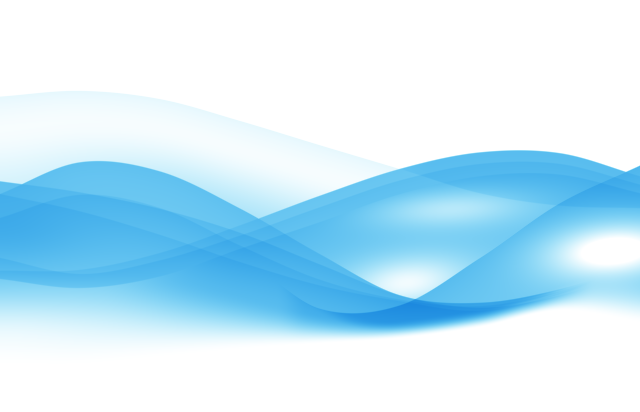
Give the GLSL for this background, as a Shadertoy shader.

```glsl
// Translucent blue waves crossing a white field. Smooth spline curves bound
// the sheets; each sheet adds ink density, soft glows thin it, and the total
// is turned into colour by exponential absorption.
#define INK vec3(1.51, 0.43, 0.094)
#define BODY_DENSITY 0.50
#define VEIL_DENSITY 0.30
#define EDGE_DENSITY 0.13
#define BOWL_DENSITY 0.30
#define EDGE_FALLOFF 0.11

// Smooth curve through nine evenly spaced depths, measured from the top.
float spline(float x, float k[9]) {
    float t = clamp(x, 0.0, 0.9999) * 8.0;
    int i = int(t);
    float f = t - float(i);
    float b = k[i], c = k[i + 1];
    float a = i > 0 ? k[max(i - 1, 0)] : 2.0 * b - c;
    float e = i < 7 ? k[min(i + 2, 8)] : 2.0 * c - b;
    return b + 0.5 * f * (c - a + f * (2.0 * a - 5.0 * b + 4.0 * c - e
        + f * (3.0 * (b - c) + e - a)));
}

// Antialiased mask, one where the depth lies under the curve.
float below(float depth, float curve) {
    float soft = 0.9 / iResolution.y;
    return smoothstep(-soft, soft, depth - curve);
}

// Ink that is strongest at a curve and thins out beneath it.
float sheet(float depth, float curve, float falloff) {
    return below(depth, curve) * exp(-max(depth - curve, 0.0) / falloff);
}

// Soft elliptical spot, with slope tilting its long axis.
float glow(vec2 p, vec2 centre, vec2 radius, float slope) {
    vec2 q = p - centre;
    q.y -= slope * q.x;
    q /= radius;
    return exp(-dot(q, q));
}

void mainImage(out vec4 fragColor, in vec2 fragCoord) {
    vec2 p = fragCoord / iResolution.xy;
    p.y = 1.0 - p.y;
    float x = p.x, d = p.y;

    // Curves of the veil, left humps, falling lines and rising ribbons
    float veilTop = spline(x, float[9](.234, .220, .240, .293, .352, .410, .469, .499, .505));
    float hump = spline(x, float[9](.471, .394, .416, .506, .617, .717, .735, .702, .640));
    float innerHump = spline(x, float[9](.529, .473, .505, .596, .679, .727, .743, .707, .636));
    float fallHigh = spline(x, float[9](.440, .467, .507, .565, .642, .717, .747, .717, .650));
    float fallLow = spline(x, float[9](.471, .513, .570, .636, .693, .731, .754, .711, .630));
    float riseHigh = spline(x, float[9](.657, .655, .614, .547, .475, .410, .370, .372, .428));
    float riseMid = spline(x, float[9](.626, .665, .632, .572, .503, .438, .398, .398, .448));
    float riseLow = spline(x, float[9](.677, .699, .671, .604, .539, .471, .428, .424, .469));

    // Curves of the right swell, the bowl and the lower fade
    float swell = spline(x, float[9](.600, .600, .600, .626, .749, .741, .626, .493, .402));
    float bowl = spline(x, float[9](.450, .480, .520, .606, .764, .818, .792, .711, .606));
    float floorLine = spline(x, float[9](.890, .890, .870, .850, .835, .822, .795, .755, .785));

    float top = min(min(hump, fallHigh), min(riseHigh, swell));
    float body = below(d, top);
    float underSwell = below(d, swell) * smoothstep(0.43, 0.48, x);
    float tip = 1.0 - smoothstep(0.84, 0.93, x);

    // Body ink with the darkened edge of every sheet
    float ink = BODY_DENSITY;
    float edges = 1.2 * sheet(d, hump, EDGE_FALLOFF) * tip
        + 0.8 * sheet(d, innerHump, EDGE_FALLOFF) * tip
        + 1.1 * sheet(d, fallHigh, EDGE_FALLOFF) * tip
        + 0.8 * sheet(d, fallLow, EDGE_FALLOFF) * tip
        + 0.8 * sheet(d, riseHigh, EDGE_FALLOFF)
        + 0.8 * sheet(d, riseMid, EDGE_FALLOFF)
        + mix(-1.5, 0.9, smoothstep(0.15, 0.4, x)) * sheet(d, riseLow, EDGE_FALLOFF)
        + 1.4 * underSwell * sheet(d, swell, EDGE_FALLOFF);
    ink += EDGE_DENSITY * edges;
    ink += 0.10 * smoothstep(0.58, 0.68, x) * (1.0 - below(d, veilTop));

    // Shade on the far left and light passing through the sheets
    ink += 0.18 * glow(p, vec2(0.02, 0.57), vec2(0.13, 0.08), 0.0);
    ink -= 0.32 * glow(p, vec2(0.0, 0.82), vec2(0.24, 0.10), 0.0);
    float overSwell = (1.0 - underSwell) * below(d, riseLow);
    ink -= overSwell * 0.42 * glow(p, vec2(0.70, 0.505), vec2(0.14, 0.05), -0.08);
    ink -= overSwell * (1.0 - below(d, hump))
        * 0.50 * glow(p, vec2(0.635, 0.685), vec2(0.11, 0.07), -0.15);
    ink -= underSwell * 0.72 * glow(p, vec2(0.96, 0.605), vec2(0.12, 0.075), -0.12);

    // Bowl at the lower centre, softened along its rim
    float bowlMask = smoothstep(0.0, 0.035, bowl - d) * below(d, max(hump, swell));
    ink += BOWL_DENSITY * bowlMask * smoothstep(0.44, 0.55, x) * tip;

    // Lower edge dissolves widely at the sides, tightly under the bowl
    float fadeWidth = mix(0.24, 0.045, smoothstep(0.1, 0.62, x))
        + 0.08 * smoothstep(0.82, 1.0, x);
    ink = max(ink, 0.0) * body * smoothstep(0.0, fadeWidth, floorLine - d);

    // Pale veil above the body
    float drop = d - veilTop;
    float veil = 0.07 * sheet(d, veilTop, 0.06)
        + VEIL_DENSITY * smoothstep(0.06, 0.28, drop) * mix(0.5, 1.0, smoothstep(0.0, 0.35, x));
    ink += veil * below(d, veilTop) * (1.0 - body);

    fragColor = vec4(exp(-INK * ink), 1.0);
}
```
